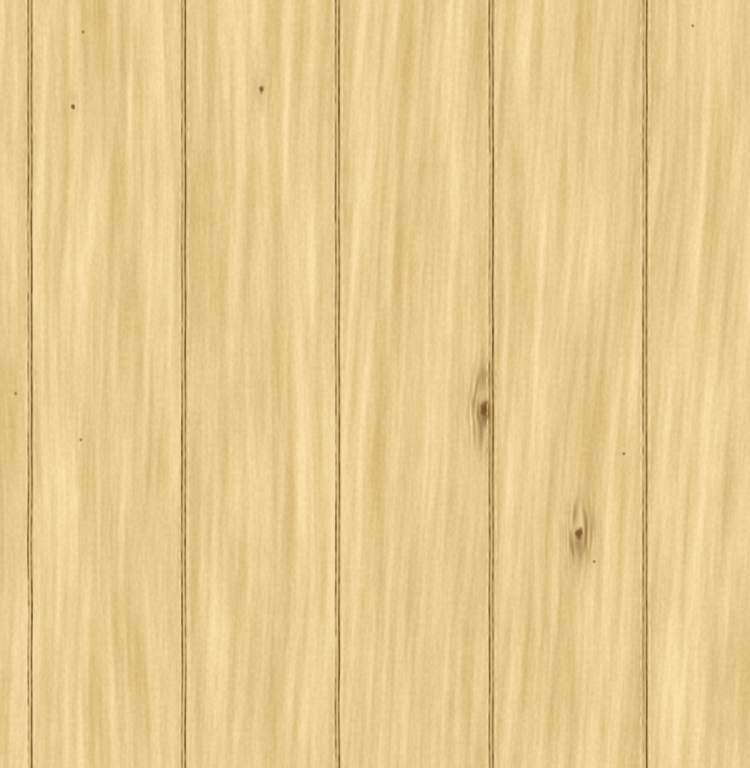
Write a Shadertoy shader that draws this texture.

```glsl
#define PITCH 0.205        // plank width
#define FIRST_SEAM 0.0405  // position of the leftmost seam
#define SEAM_GAP 0.0028    // half distance between the two seam lines
#define SEAM_WIDTH 0.0008  // half width of a seam line
#define STREAKS 0.62       // contrast of the long streaks
#define FIBRES 0.34        // contrast of the fine fibres
#define DARK_WOOD vec3(0.835, 0.712, 0.462)
#define LIGHT_WOOD vec3(0.970, 0.860, 0.645)
#define SEAM_BROWN vec3(0.52, 0.38, 0.20)
#define KNOT_BROWN vec3(0.45, 0.31, 0.14)

vec2 hash2(vec2 p) {
    vec3 q = fract(p.xyx * vec3(0.1031, 0.1030, 0.0973));
    q += dot(q, q.yzx + 33.33);
    return fract((q.xx + q.yz) * q.zy);
}

float gradAt(vec2 cell, vec2 f, vec2 corner) {
    float a = 6.2832 * hash2(cell + corner).x;
    return dot(vec2(cos(a), sin(a)), f - corner);
}

// Gradient noise, roughly -0.7 to 0.7
float noise(vec2 p) {
    vec2 c = floor(p), f = p - c;
    vec2 u = f * f * f * (f * (f * 6.0 - 15.0) + 10.0);
    return mix(mix(gradAt(c, f, vec2(0, 0)), gradAt(c, f, vec2(1, 0)), u.x),
               mix(gradAt(c, f, vec2(0, 1)), gradAt(c, f, vec2(1, 1)), u.x), u.y);
}

// Knot of a plank: centre in xy, radius in z
vec3 knotOf(float plank) {
    float across = 0.60 - 0.36 * cos(1.75 * plank - 0.45);
    float height = 0.62 + 0.33 * cos(1.40 * plank - 0.75);
    float radius = 0.0048 + 0.0075 * exp(-pow(plank - 2.3, 2.0));
    return vec3(FIRST_SEAM + (plank + across) * PITCH, height, radius);
}

// Brightness of the grain, 0 dark to 1 light
float grain(vec2 p, float plank) {
    vec2 shift = 17.0 * vec2(plank + 3.0, 2.0 * plank + 7.0);
    float slope = 0.055 * smoothstep(0.5, 2.0, plank);
    p.x += 0.016 * noise(p * vec2(5.0, 1.9) + shift) - slope * p.y;
    float t = 0.60 + 0.42 * noise(p * vec2(17.0, 1.2) + shift);
    t += STREAKS * noise(p * vec2(68.0, 3.6) + shift.yx);
    t += FIBRES * noise(p * vec2(140.0, 7.0) + shift);
    t += 0.20 * noise(p * vec2(230.0, 30.0) + shift);
    return t + 0.22 * noise(p * vec2(240.0, 170.0) + shift);
}

// Sparse pinholes, at most one per cell
float pinholes(vec2 p, float px) {
    vec2 g = p * 16.0, cell = floor(g);
    vec2 spot = 0.15 + 0.7 * hash2(cell + 41.0);
    float present = step(0.98, hash2(cell + 83.0).x);
    float d = length(g - cell - spot) / 16.0;
    return present * (1.0 - smoothstep(0.0008, 0.0018 + px, d));
}

float line(float d, float halfWidth, float px) {
    return 1.0 - smoothstep(halfWidth - 0.5 * px, halfWidth + px, abs(d));
}

void mainImage(out vec4 fragColor, in vec2 fragCoord) {
    vec2 uv = fragCoord / iResolution.xy;
    float px = 1.0 / iResolution.x;
    float s = (uv.x - FIRST_SEAM) / PITCH;
    float plank = floor(s);

    // Grain bends around the knot
    vec3 knot = knotOf(plank);
    float hasKnot = step(abs(plank - 1.5), 2.0);
    vec2 k = (uv - knot.xy) / knot.z;
    vec2 h = k * vec2(0.55, 0.24);
    float halo = hasKnot * exp(-dot(h, h));
    vec2 p = uv;
    p.x -= sign(k.x) * knot.z * halo * (1.0 - exp(-abs(k.x)));
    vec3 col = mix(DARK_WOOD, LIGHT_WOOD, clamp(grain(p, plank), -0.1, 1.1));

    // Knot: stained surround with fibres, then a ragged core
    float big = smoothstep(0.005, 0.011, knot.z);
    float fibre = 0.6 + 1.2 * noise(p * vec2(240.0, 30.0));
    col = mix(col, KNOT_BROWN, clamp(halo * fibre * mix(0.14, 0.75, big), 0.0, 1.0));
    float rim = length(k * vec2(1.25, 0.9)) + 0.5 * noise(uv * 130.0);
    float core = 1.0 - smoothstep(0.2, 0.85 + px / knot.z, rim);
    col = mix(col, KNOT_BROWN, 0.85 * hasKnot * core);
    col = mix(col, KNOT_BROWN, 0.5 * pinholes(uv, px));

    // Seam: two worn, broken lines with a tan ridge between and pale edges
    float seam = floor(s + 0.5);
    float d = (s - seam) * PITCH + 0.0010 * noise(vec2(seam * 9.3, uv.y * 12.0));
    vec2 along = vec2(seam * 7.3, uv.y);
    float wear = noise(along * vec2(1.0, 7.0) + 0.4) + 0.6 * noise(along * vec2(1.0, 60.0) + 0.7);
    float chips = noise(uv * vec2(160.0, 110.0));
    col *= 1.0 - 0.05 * exp(-abs(d) / 0.008);
    float paleEdge = line(abs(d) - 0.0058, 0.0008, px) * (0.45 + chips);
    col = mix(col, LIGHT_WOOD, clamp(paleEdge, 0.0, 1.0));
    col = mix(col, DARK_WOOD, 0.5 * line(d, SEAM_GAP, px));
    float left = line(d + SEAM_GAP, SEAM_WIDTH, px) * (0.52 - 0.8 * wear + 0.4 * chips);
    float right = line(d - SEAM_GAP * 0.6, SEAM_WIDTH, px) * (0.78 + 0.6 * wear + 0.4 * chips);
    col = mix(col, SEAM_BROWN, clamp(max(left, right), 0.0, 1.0));

    fragColor = vec4(clamp(col, 0.0, 1.0), 1.0);
}
```
